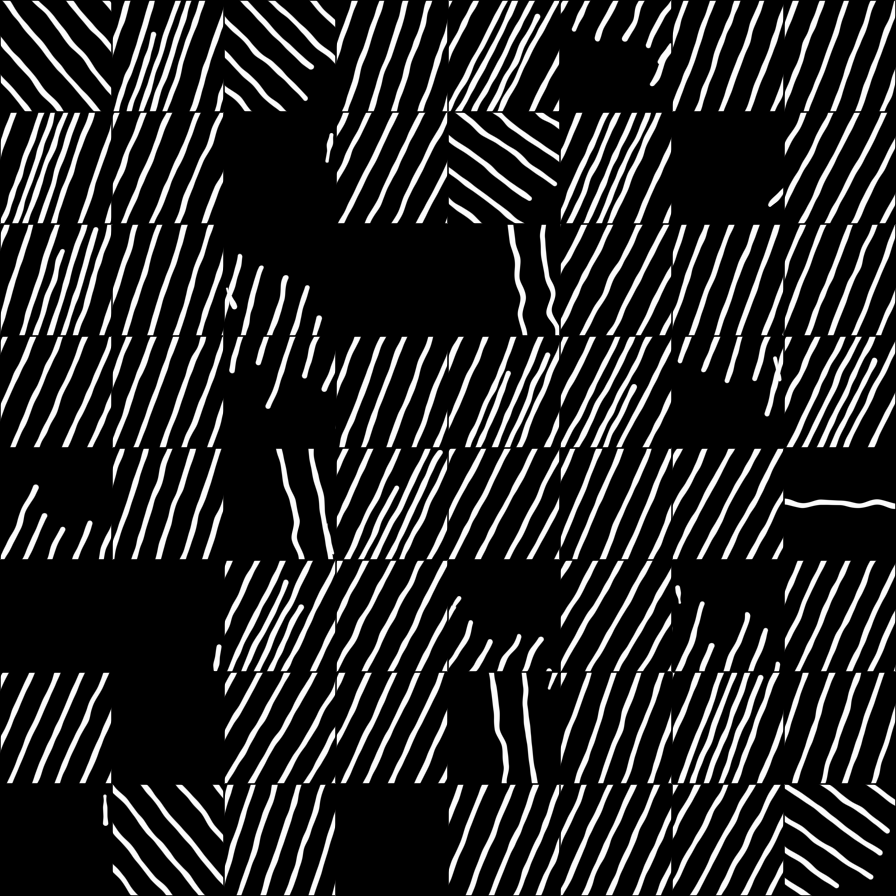
This pattern is drawn by a Shadertoy shader. Its source:

```glsl
const int TILES = 8;
const int LAYOUT_SEED = 21;
const float STROKE_HALF_WIDTH = 0.0235;
const float STROKE_GAP = 0.21;
const float SEAM = 0.007;
const float FAR = 1.0;
const vec3 INK = vec3(0.0);
const vec3 CHALK = vec3(0.99);

// Cumulative shares of the tile kinds; the remainder is left empty
const float FULL_SHARE = 0.63;
const float FALLING_SHARE = 0.71;
const float BROKEN_SHARE = 0.81;
const float SPARSE_SHARE = 0.88;

float hash(vec2 p) {
    vec3 q = fract(vec3(p.xyx) * 0.1031);
    q += dot(q, q.yzx + 33.33);
    return fract((q.x + q.y) * q.z);
}

float noise(float x, float seed) {
    float i = floor(x);
    float f = fract(x);
    f = f * f * (3.0 - 2.0 * f);
    return mix(hash(vec2(i, seed)), hash(vec2(i + 1.0, seed)), f) - 0.5;
}

// Shuffles tile indices so that every kind keeps its exact share
float shuffledRank(ivec2 tile) {
    int n = ((tile.x + TILES * tile.y) * 37 + LAYOUT_SEED) & 63;
    n ^= n >> 3;
    n = (n * (n + 1) / 2) & 63;
    n ^= n >> 3;
    return (float((n * 29) & 63) + 0.5) / 64.0;
}

// Distance to parallel round-ended strokes; span trims their length, ids their count
float strokes(vec2 p, float angle, float gap, float phase, float wobble,
              vec2 span, float raggedness, vec2 ids, float seed) {
    vec2 dir = vec2(cos(angle), sin(angle));
    float along = dot(p, dir);
    float s = dot(p, vec2(dir.y, -dir.x)) / gap + phase;
    float id = floor(s);
    if (id < ids.x || id > ids.y) return FAR;
    float lineSeed = seed + id * 7.3;
    float across = (fract(s) - 0.5) * gap;
    across += gap * 0.14 * (hash(vec2(lineSeed, 3.1)) - 0.5);
    across += wobble * noise(along * 6.0 + 20.0, lineSeed);
    span += raggedness * (hash(vec2(lineSeed, 8.7)) - 0.5);
    float beyond = max(max(span.x - along, along - span.y), 0.0);
    return length(vec2(beyond, across)) + 0.007 * noise(along * 11.0 + 40.0, lineSeed);
}

float capsule(vec2 p, vec2 centre, float angle, float halfLength) {
    vec2 dir = vec2(cos(angle), sin(angle));
    p -= centre;
    float along = dot(p, dir);
    return length(p - dir * clamp(along, -halfLength, halfLength));
}

float tileDistance(vec2 p, ivec2 tile) {
    vec2 cell = vec2(tile) + 5.0;
    float seed = 1.0 + float(tile.x) * 17.0 + float(tile.y) * 5.7;
    float kind = shuffledRank(tile);
    float tilt = hash(cell * 1.7);
    float phase = hash(cell * 2.9 + 4.0);
    float choice = hash(cell * 4.3 + 9.0);
    float rising = mix(1.05, 1.28, tilt);
    float gap = STROKE_GAP * mix(0.94, 1.06, choice);
    vec2 whole = vec2(-2.0, 2.0);
    vec2 allIds = vec2(-9.0, 9.0);
    float d = FAR;

    if (kind < FULL_SHARE) {
        d = strokes(p, rising, gap, phase, 0.018, whole, 0.0, allIds, seed);
        // Occasional extra strokes squeezed between neighbours
        if (choice > 0.8) {
            vec2 ids = vec2(0.0, 1.0);
            d = min(d, strokes(p, rising, gap, phase + 0.5, 0.02,
                               vec2(-2.0, 0.4), 0.7, ids, seed + 2.0));
        }
    } else if (kind < FALLING_SHARE) {
        float angle = choice > 0.8 ? 0.65 : mix(-0.88, -0.6, tilt);
        d = strokes(p, angle, gap * 1.1, phase, 0.025,
                    vec2(-2.0, choice < 0.4 ? 0.35 : 2.0), 0.3, allIds, seed);
    } else if (kind < BROKEN_SHARE) {
        vec2 span = choice > 0.5 ? vec2(0.05, 2.0) : vec2(-2.0, -0.1);
        d = strokes(p, rising, gap, phase, 0.04, span, 0.45, allIds, seed);
    } else if (kind < SPARSE_SHARE) {
        float angle = choice < 0.25 ? -0.02 : mix(1.68, 1.78, tilt);
        vec2 ids = vec2(0.0, choice > 0.5 ? 1.0 : 0.0);
        d = strokes(p, angle, gap * 1.15, phase * 0.6, 0.06, whole, 0.0, ids, seed);
    }

    // Stray dabs near the sides of unfinished tiles
    if (kind > FALLING_SHARE && hash(cell * 6.1) > 0.45) {
        float side = choice > 0.5 ? 0.44 : -0.44;
        vec2 centre = vec2(side, mix(-0.45, 0.45, phase));
        float dab = capsule(p, centre, mix(0.8, 2.0, tilt), 0.05 + 0.08 * choice);
        d = min(d, dab + 0.006 + 0.02 * noise(p.y * 14.0 + 30.0, seed));
    }
    return d - STROKE_HALF_WIDTH;
}

void mainImage(out vec4 fragColor, in vec2 fragCoord) {
    vec2 grid = fragCoord / iResolution.xy * float(TILES);
    float pixel = float(TILES) / min(iResolution.x, iResolution.y);
    vec2 p = fract(grid) - 0.5;
    float d = tileDistance(p, ivec2(floor(grid)));
    float inset = 0.5 - max(abs(p.x), abs(p.y)) - SEAM;
    float stroke = 1.0 - smoothstep(-0.8 * pixel, 0.8 * pixel, d);
    float inside = clamp(inset / pixel + 0.5, 0.0, 1.0);
    fragColor = vec4(mix(INK, CHALK, stroke * inside), 1.0);
}
```
